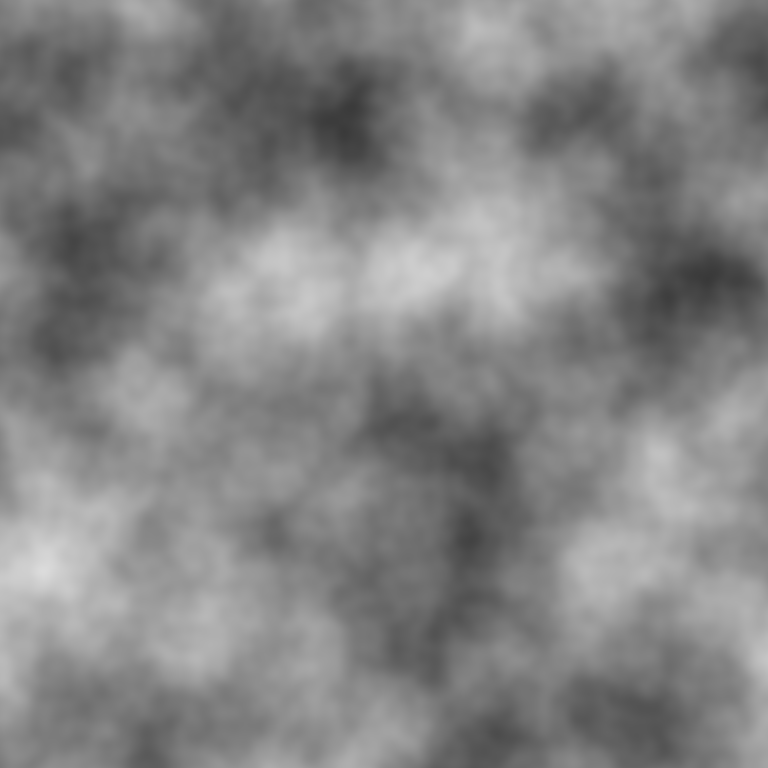
This texture is drawn by a three.js fragment shader. Its source:

```glsl
// Soft grey clouds: layered gradient noise in neutral mid tones.
varying vec2 vUv;

#define CELLS 5.0        // main cloud cells across the canvas
#define OCTAVES 4        // layers from main clouds to fine mottling
#define GAIN 0.5         // strength of each finer layer
#define BROAD 0.7        // strength of the slow drift under the clouds
#define MEAN_GREY 0.51
#define CONTRAST 0.335
#define SEED 17.3

// Random unit gradient for a lattice point
vec2 latticeGradient(vec2 cell) {
  vec3 q = fract(vec3(cell.xyx) * vec3(0.1031, 0.1030, 0.0973));
  q += dot(q, q.yzx + 33.33);
  float angle = 6.28318 * fract((q.x + q.y) * q.z);
  return vec2(cos(angle), sin(angle));
}

// Gradient noise with a quintic fade, centred on zero
float gradientNoise(vec2 p) {
  vec2 cell = floor(p);
  vec2 f = fract(p);
  vec2 fade = f * f * f * (f * (f * 6.0 - 15.0) + 10.0);
  vec2 right = vec2(1.0, 0.0);
  vec2 up = vec2(0.0, 1.0);
  float a = dot(latticeGradient(cell), f);
  float b = dot(latticeGradient(cell + right), f - right);
  float c = dot(latticeGradient(cell + up), f - up);
  float d = dot(latticeGradient(cell + 1.0), f - 1.0);
  return mix(mix(a, b, fade.x), mix(c, d, fade.x), fade.y);
}

// Broad drift plus octaves, each shifted so the lattices do not line up
float clouds(vec2 p) {
  float sum = BROAD * gradientNoise(p * 0.5 + SEED * 3.0);
  float amplitude = 1.0;
  for (int i = 0; i < OCTAVES; i++) {
    sum += amplitude * gradientNoise(p + SEED);
    p = p * 2.0 + vec2(11.37, 5.81);
    amplitude *= GAIN;
  }
  return sum;
}

void main() {
  float grey = MEAN_GREY + CONTRAST * clouds(vUv * CELLS);
  gl_FragColor = vec4(vec3(clamp(grey, 0.0, 1.0)), 1.0);
}
```
